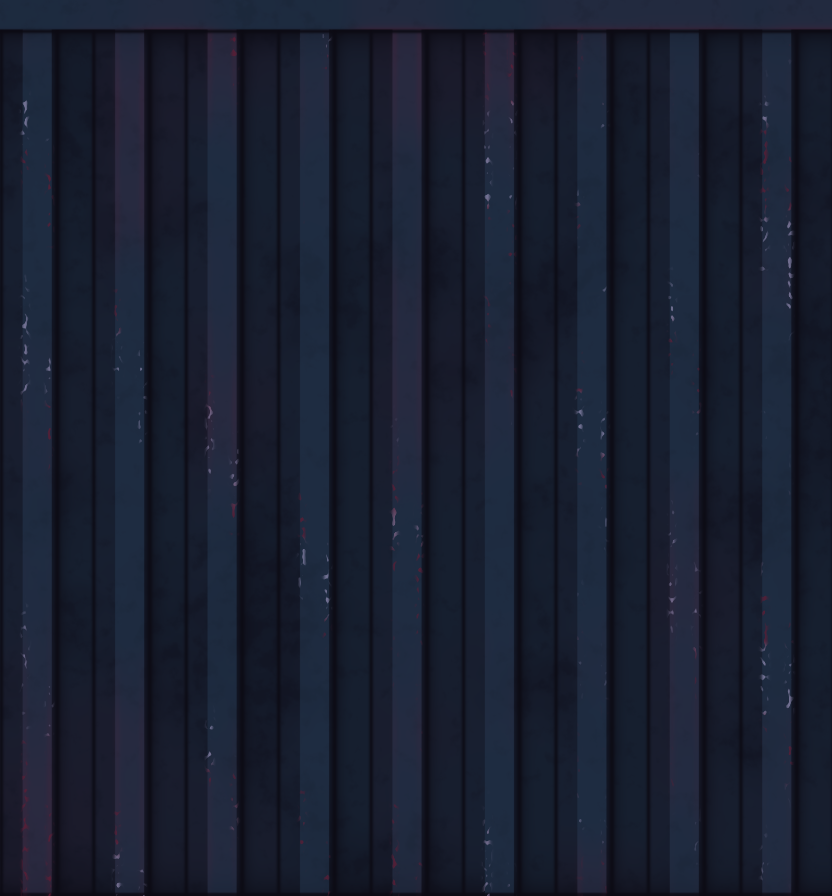
A Shadertoy shader for this texture:

```glsl
// Dark blue corrugated metal wall: nine vertical ribs under a top rail, with grime, rust tint and chipped edges.

const float RIBS = 9.0;            // repeats across
const float FACE_LEFT = 0.245;     // raised face, in rib widths
const float FACE_RIGHT = 0.56;
const float SLOPE_LEFT = 0.02;     // foot of the left slope
const float SLOPE_RIGHT = 0.61;    // foot of the right slope
const float RAIL_BASE = 0.967;     // lower edge of the top rail, in heights
const float GRIME_SCALE = 5.0;
const float MOTTLE_SCALE = 42.0;
const vec2 CHIP_SCALE = vec2(190.0, 125.0);

const vec3 FACE = vec3(0.119, 0.172, 0.255);
const vec3 RECESS = vec3(0.086, 0.122, 0.185);
const vec3 SLOPE = vec3(0.092, 0.122, 0.188);
const vec3 GRIME = vec3(0.066, 0.076, 0.130);
const vec3 CREASE = vec3(0.045, 0.040, 0.075);
const vec3 FACE_RUST = vec3(0.180, 0.160, 0.250);
const vec3 DEEP_RUST = vec3(0.112, 0.100, 0.165);
const vec3 RED_CHIP = vec3(0.380, 0.110, 0.205);
const vec3 PALE_CHIP = vec3(0.560, 0.540, 0.690);

vec2 gradientAt(vec2 cell) {
    vec3 h = fract(cell.xyx * vec3(0.1031, 0.1030, 0.0973));
    h += dot(h, h.yzx + 33.33);
    float angle = 6.2832 * fract((h.x + h.y) * h.z);
    return vec2(cos(angle), sin(angle));
}

float gradientNoise(vec2 p) {
    vec2 i = floor(p), f = p - i;
    vec2 u = f * f * f * (f * (f * 6.0 - 15.0) + 10.0);
    vec2 e = vec2(1.0, 0.0);
    float low = mix(dot(gradientAt(i), f), dot(gradientAt(i + e), f - e), u.x);
    float high = mix(dot(gradientAt(i + e.yx), f - e.yx), dot(gradientAt(i + e.xx), f - e.xx), u.x);
    return mix(low, high, u.y);
}

float fbm(vec2 p) {
    float sum = 0.0, amp = 0.6;
    for (int i = 0; i < 5; i++) {
        sum += amp * gradientNoise(p);
        p = mat2(1.6, 1.2, -1.2, 1.6) * p + 7.3;
        amp *= 0.55;
    }
    return sum;
}

float band(float x, float a, float b, float soft) {
    return smoothstep(a - soft, a + soft, x) * (1.0 - smoothstep(b - soft, b + soft, x));
}

// Soft line at c that wraps around the rib cell
float crease(float x, float c, float width) {
    float d = (fract(x - c + 0.5) - 0.5) / width;
    return exp(-d * d);
}

void mainImage(out vec4 fragColor, in vec2 fragCoord) {
    vec2 uv = fragCoord / iResolution.xy;
    vec2 p = fragCoord / iResolution.y;
    float id = floor(uv.x * RIBS);
    float x = fract(uv.x * RIBS);
    float soft = 0.75 * RIBS / iResolution.x;
    float softY = 0.75 / iResolution.y;

    // Wear fields
    float grime = smoothstep(-0.12, 0.42, fbm(p * GRIME_SCALE + 3.1));
    float mottle = smoothstep(0.08, 0.48, fbm(p * MOTTLE_SCALE) + 0.25 * grime);
    float ends = smoothstep(0.17, 0.0, uv.y) + smoothstep(0.80, 0.98, uv.y);
    float ribWear = gradientNoise(vec2(id * 3.7 + 0.4, uv.y * 3.2 + id * 1.9));
    float rust = smoothstep(0.0, 0.65, ribWear + 0.32 * ends + 0.15 * gradientNoise(p * 14.0));

    // Rib profile: recess, slopes, raised face
    float face = band(x, FACE_LEFT, FACE_RIGHT, soft);
    float slope = band(x, SLOPE_LEFT, FACE_LEFT, soft);
    float rightSlope = band(x, FACE_RIGHT, SLOPE_RIGHT, soft);
    vec3 low = mix(RECESS, SLOPE, slope);
    low = mix(low, DEEP_RUST, 0.75 * rust);
    low = mix(low, GRIME, 0.55 * grime + 0.3 * mottle);
    low = mix(low, GRIME, 0.45 * rightSlope);
    vec3 top = mix(FACE, FACE_RUST, 0.75 * rust);
    top *= 1.0 - 0.05 * grime - 0.05 * mottle;
    vec3 color = mix(low, top, face);

    // Creases at the feet of the slopes, and the shadow they cast
    color = mix(color, CREASE, 0.85 * crease(x, SLOPE_RIGHT + 0.01, 0.032));
    color = mix(color, CREASE, 0.80 * crease(x, SLOPE_LEFT - 0.005, 0.024));
    color = mix(color, CREASE, 0.28 * (1.0 - face) * crease(x, SLOPE_RIGHT + 0.03, 0.09));

    // Shadow under the rail and along the ground
    float shade = 0.85 * exp(-max(RAIL_BASE - uv.y, 0.0) / 0.014) + 0.65 * exp(-uv.y / 0.018);
    color = mix(color, CREASE, shade * mix(1.0, 0.3, face));
    color = mix(color, CREASE, 0.8 * (1.0 - smoothstep(0.002, 0.005, uv.y)));

    // Paint chips clustered along both edges of each face
    for (int side = 0; side < 2; side++) {
        float s = float(side);
        float edge = mix(FACE_LEFT + 0.025, FACE_RIGHT - 0.025, s);
        float near = crease(x, edge, 0.034);
        float cluster = gradientNoise(vec2(id * 5.3 + 0.3, uv.y * 6.0 + s * 0.4 + id * 2.7));
        float fleck = gradientNoise(p * CHIP_SCALE + 11.0 * s);
        float kind = gradientNoise(vec2(id * 2.9 + 0.6, uv.y * 9.0 + 4.0));
        float chip = near * smoothstep(0.20, 0.42, fleck + 0.55 * cluster - 0.10 - 0.05 * s);
        vec3 paint = mix(PALE_CHIP, RED_CHIP, smoothstep(-0.05, 0.12, kind + 0.1 * ends));
        color = mix(color, paint, 0.75 * chip * smoothstep(-0.02, 0.25, cluster));
        color = mix(color, RED_CHIP, 0.16 * near * rust);
    }

    // Top rail with a worn lower lip
    float rail = smoothstep(RAIL_BASE - softY, RAIL_BASE + softY, uv.y);
    float lipWear = smoothstep(-0.25, 0.4, gradientNoise(vec2(p.x * 9.0, 2.5)) + 0.3 * (uv.x - 0.5));
    vec3 railColor = mix(FACE * 0.97, FACE_RUST, 0.3 * lipWear) * (1.0 - 0.07 * mottle);
    railColor = mix(railColor, RED_CHIP, 0.4 * lipWear * exp(-max(uv.y - RAIL_BASE, 0.0) / 0.003));
    color = mix(color, railColor, rail);
    float seam = (uv.y - RAIL_BASE + 0.002) / 0.0022;
    color = mix(color, CREASE, 0.85 * exp(-seam * seam));

    fragColor = vec4(color, 1.0);
}
```
